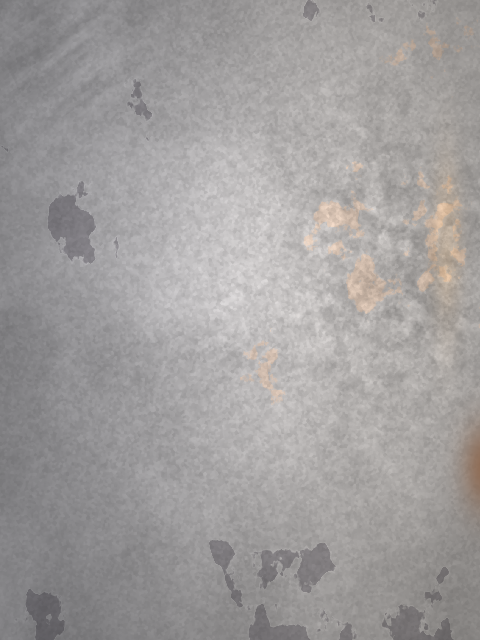
Reproduce this texture procedurally as a Shadertoy shader.

```glsl
// Worn grey plaster lit by a broad soft glow, with dark chipped hollows and
// peach flecks on the right. Layered smooth cellular noise is thresholded
// against soft zones, so that wear gathers in some parts and spares others.

#define SHADOW_GREY 0.475
#define GLOW_GAIN 0.325
#define GLOW_CENTRE vec2(0.63, 0.56)
#define GLOW_RADIUS 0.48
#define CLOUD_GAIN 0.13
#define GRAIN_GAIN 0.10
#define CHIP_SCALE vec2(18.0, 13.0)
#define CHIP_TINT vec3(0.81, 0.80, 0.82)
#define FLECK_SCALE vec2(12.0, 8.0)
#define FLECK_TINT vec3(1.11, 1.02, 0.945)
#define SMUDGE_COLOR vec3(0.56, 0.41, 0.31)

vec3 hash3(vec2 c) {
    return fract(sin(vec3(dot(c, vec2(127.1, 311.7)),
                          dot(c, vec2(269.5, 183.3)),
                          dot(c, vec2(419.2, 371.9)))) * 43758.5);
}

// Smooth cellular noise: random cell values blended by distance to their seeds
float cellNoise(vec2 p) {
    vec2 cell = floor(p);
    vec2 f = p - cell;
    float total = 0.0;
    float weight = 0.0;
    for (int y = -1; y <= 1; y++) {
        for (int x = -1; x <= 1; x++) {
            vec2 offset = vec2(float(x), float(y));
            vec3 h = hash3(cell + offset);
            vec2 d = offset + h.xy - f;
            float w = exp(-8.0 * dot(d, d));
            total += w * h.z;
            weight += w;
        }
    }
    return total / weight;
}

float layers(vec2 p) {
    float sum = 0.0;
    float gain = 0.5;
    for (int i = 0; i < 5; i++) {
        sum += gain * cellNoise(p);
        p = mat2(0.8, 0.6, -0.6, 0.8) * p * 2.03 + 17.3;
        gain *= 0.5;
    }
    return sum / 0.97;
}

// Soft elliptical zone, 1 at its centre
float zone(vec2 uv, vec2 centre, vec2 radius) {
    vec2 d = (uv - centre) / radius;
    return exp(-dot(d, d));
}

// How readily the skin chips off: a slanted field below, sparse spots elsewhere
float chipWear(vec2 uv) {
    float slant = uv.x - 0.42 - 0.55 * (0.16 - uv.y);
    float field = smoothstep(-0.01, 0.02, slant)
                * smoothstep(0.18, 0.13, uv.y)
                * mix(0.56, 0.30, smoothstep(0.05, 0.40, slant));
    float wear = max(field, 0.41 * zone(uv, vec2(0.15, 0.65), vec2(0.13, 0.13)));
    wear = max(wear, 0.45 * zone(uv, vec2(0.35, 0.90), vec2(0.09, 0.13)));
    wear = max(wear, 0.49 * zone(uv, vec2(0.63, 0.95), vec2(0.05, 0.09)));
    wear = max(wear, 0.52 * zone(uv, vec2(0.87, 1.00), vec2(0.10, 0.08)));
    wear = max(wear, 0.49 * zone(uv, vec2(0.03, 0.05), vec2(0.12, 0.15)));
    return max(wear, 0.45 * zone(uv, vec2(0.02, 0.72), vec2(0.05, 0.17)));
}

void mainImage(out vec4 fragColor, in vec2 fragCoord) {
    vec2 uv = fragCoord / iResolution.xy;
    vec2 p = uv * vec2(0.75, 1.0);

    // Glow, clouds and fine grain of the plaster
    float cloud = layers(p * vec2(6.0, 4.5) + 3.7) - 0.5;
    float grain = 0.6 * cellNoise(p * 230.0) + 0.4 * cellNoise(p * 95.0) - 0.5;
    float glow = zone(uv, GLOW_CENTRE, vec2(GLOW_RADIUS));
    float grey = SHADOW_GREY + GLOW_GAIN * glow + CLOUD_GAIN * cloud;
    grey += GRAIN_GAIN * grain * (0.5 + glow);

    // Faint diagonal trowel strokes, upper left and centre
    vec2 along = mat2(0.8, -0.6, 0.6, 0.8) * p;
    float strokes = layers(along * vec2(7.0, 42.0)) - 0.5;
    float strokeZone = zone(uv, vec2(0.10, 0.90), vec2(0.22, 0.14))
                     + zone(uv, vec2(0.46, 0.47), vec2(0.11, 0.08));
    grey += 0.16 * strokes * strokeZone;

    vec3 tint = mix(vec3(0.995, 0.99, 1.01), vec3(1.015, 0.995, 0.98),
                    smoothstep(0.0, 0.95, uv.x));
    vec3 color = grey * tint;

    // Peach flecks with crumbly edges over a duller, pitted ground
    float crumbs = layers(p * 48.0);
    float fleckNoise = 0.62 * layers(p * FLECK_SCALE + 8.1) + 0.38 * crumbs;
    float rightWear = zone(uv, vec2(0.82, 0.58), vec2(0.26, 0.27));
    float fleckWear = max(0.49 * rightWear,
                          0.49 * zone(uv, vec2(0.90, 0.91), vec2(0.15, 0.10)));
    fleckWear = max(fleckWear, 0.48 * zone(uv, vec2(0.56, 0.42), vec2(0.07, 0.09)));
    float fleck = smoothstep(-0.025, 0.025, fleckNoise - 1.0 + fleckWear);
    color *= 1.0 - rightWear * (0.06 + 0.35 * (0.5 - crumbs));
    color *= mix(vec3(1.0), FLECK_TINT, fleck);

    // Warm vertical sheen near the right edge
    float sheen = zone(uv, vec2(0.93, 0.61), vec2(0.028, 0.13));
    color += sheen * (0.3 + fleckNoise) * vec3(0.15, 0.09, 0.02);

    // Chipped hollows with a thin lit rim
    float depth = layers(p * CHIP_SCALE + 21.4) - 1.0 + chipWear(uv);
    float chip = smoothstep(-0.012, 0.016, depth);
    float rim = smoothstep(-0.035, -0.012, depth) * (1.0 - chip);
    color *= mix(vec3(1.0), CHIP_TINT, chip) * (1.0 + 0.05 * rim);

    // Blurred brown smudge at the right edge
    float smudge = zone(uv, vec2(1.01, 0.27), vec2(0.045, 0.065));
    color = mix(color, SMUDGE_COLOR, 0.9 * smudge);

    fragColor = vec4(clamp(color, 0.0, 1.0), 1.0);
}
```
